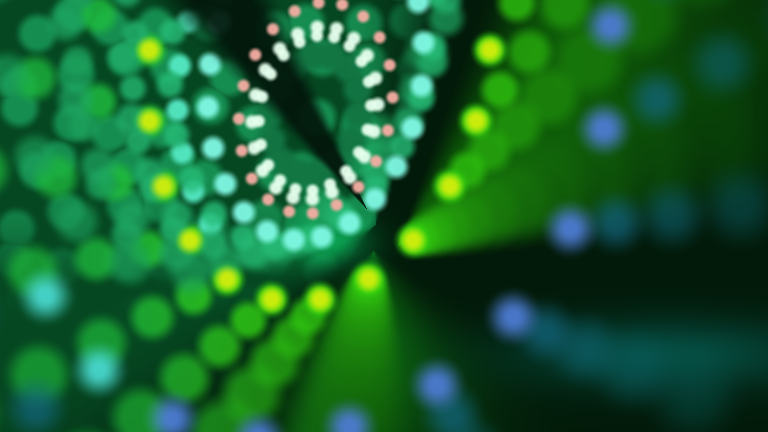
A Shadertoy shader for this background:

```glsl
const float TILT = 0.14;

// Soft filled circle, 1 inside and 0 outside.
float disc(vec2 p, vec2 center, float radius, float blur) {
    return 1.0 - smoothstep(radius * (1.0 - blur), radius * (1.0 + blur), length(p - center));
}

// Angular sector that opens from an apex.
float wedge(vec2 p, vec2 apex, float angle, float halfWidth, float blur) {
    vec2 ray = normalize(p - apex + 1e-5);
    float offset = acos(clamp(dot(ray, vec2(cos(angle), sin(angle))), -1.0, 1.0));
    return 1.0 - smoothstep(halfWidth - blur, halfWidth + blur, offset);
}

// Elliptic falloff.
float glow(vec2 p, vec2 center, vec2 size) {
    vec2 q = (p - center) / size;
    return exp(-dot(q, q));
}

vec2 hash2(vec2 cell) {
    return fract(sin(vec2(dot(cell, vec2(127.1, 311.7)), dot(cell, vec2(269.5, 183.3)))) * 4375.85);
}

// Cellular noise shaped into round spots.
float cellSpots(vec2 p, float radius) {
    float nearest = 2.0;
    for (int y = -1; y <= 1; y++)
    for (int x = -1; x <= 1; x++) {
        vec2 cell = floor(p) + vec2(x, y);
        nearest = min(nearest, length(cell + 0.2 + 0.6 * hash2(cell) - p));
    }
    return 1.0 - smoothstep(radius * 0.6, radius * 1.2, nearest);
}

vec2 ringPoint(vec2 center, vec2 size, float angle) {
    return center + size * vec2(cos(angle + TILT), -sin(angle));
}

// The vanishing point drops from the left side to the right side.
vec2 vanishingPoint(float x) {
    return vec2(0.864, mix(0.525, 0.408, smoothstep(0.579, 0.949, x)));
}

// Ring of bright beads; each drags a trail of growing discs outward.
vec3 beadRing(vec3 col, vec2 p, vec2 center, vec2 size, vec2 arc, int count, int beads,
              float radius, float blur, float fade, vec3 headColor, vec3 nearColor, vec3 farColor) {
    for (int j = beads - 1; j >= 0; j--) {
        float depth = float(j);
        float age = depth / max(float(beads - 1), 1.0);
        vec3 tint = j == 0 ? headColor : mix(nearColor, farColor, pow(age, 0.7));
        float opacity = (j == 0 ? 0.95 : 0.88) * exp(-fade * depth);
        float beadRadius = radius * pow(1.16, depth);
        for (int i = 0; i < count; i++) {
            vec2 head = ringPoint(center, size, arc.x + arc.y * float(i));
            vec2 origin = vanishingPoint(head.x);
            vec2 bead = origin + (head - origin) * pow(1.23, depth);
            col = mix(col, tint, opacity * disc(p, bead, beadRadius, blur));
        }
    }
    return col;
}

vec3 background(vec2 p) {
    vec3 col = vec3(0.008, 0.10, 0.035);
    float leftSide = wedge(p, vec2(0.87, 0.48), 2.65, 1.2, 0.3);
    col = mix(col, vec3(0.02, 0.28, 0.13), leftSide);
    float upperLeft = leftSide * smoothstep(0.25, 0.6, p.y);
    col = mix(col, vec3(0.10, 0.62, 0.36), 0.8 * upperLeft * cellSpots(p * 9.0, 0.42));
    float beam = wedge(p, vec2(0.92, 0.43), 0.76, 0.34, 0.16);
    col = mix(col, vec3(0.05, 0.35, 0.03), beam * (1.0 - 0.6 * smoothstep(1.3, 1.8, p.x)));
    float fan = wedge(p, vec2(0.865, 0.42), -1.57, 0.6, 0.5);
    col = mix(col, vec3(0.04, 0.36, 0.06), fan * glow(p, vec2(0.87, 0.22), vec2(0.34)));
    col += vec3(0.01, 0.20, 0.22) * glow(p, vec2(1.55, 0.18), vec2(0.34, 0.08));
    col += vec3(0.02, 0.35, 0.19) * glow(p, vec2(0.77, 0.44), vec2(0.09, 0.06));
    return col;
}

void mainImage(out vec4 fragColor, in vec2 fragCoord) {
    vec2 p = (fragCoord - 0.5 * iResolution.xy) / iResolution.y + vec2(0.889, 0.5);
    vec3 col = background(p);

    // Green trails of the yellow ring
    vec3 leafNear = mix(vec3(0.12, 0.76, 0.27), vec3(0.21, 0.85, 0.06), smoothstep(0.2, 0.6, p.x));
    vec3 leafFar = mix(vec3(0.10, 0.62, 0.16), vec3(0.03, 0.27, 0.03), smoothstep(0.45, 0.85, p.x));
    vec2 yellowCenter = vec2(0.740, 0.884);
    vec2 yellowSize = vec2(0.398, 0.583);
    vec2 yellowArc = vec2(-0.286, 0.2856);
    col = beadRing(col, p, yellowCenter, yellowSize, yellowArc, 13, 12,
                   0.035, 0.42, 0.06, leafNear, leafNear, leafFar);

    // Outer blue ring, cyan toward the lower left
    vec3 outerHead = mix(vec3(0.28, 0.84, 0.80), vec3(0.30, 0.48, 0.82), smoothstep(0.25, 0.4, p.x));
    col = beadRing(col, p, vec2(0.722, 0.769), vec2(0.694, 0.785), vec2(-0.22, 0.305), 10, 5,
                   0.042, 0.80, 0.20, outerHead, vec3(0.10, 0.42, 0.58), vec3(0.03, 0.36, 0.35));

    // Cyan rings with teal trails
    vec3 teal = vec3(0.17, 0.80, 0.53);
    vec3 deepTeal = vec3(0.11, 0.63, 0.36);
    col = beadRing(col, p, vec2(0.731, 0.83), vec2(0.32, 0.47), vec2(2.3, 0.22), 6, 3,
                   0.025, 0.45, 0.05, vec3(0.33, 0.91, 0.76), teal, deepTeal);
    col = beadRing(col, p, vec2(0.731, 0.826), vec2(0.25, 0.382), vec2(-0.46, 0.262), 16, 5,
                   0.025, 0.45, 0.08, vec3(0.50, 0.97, 0.89), teal, deepTeal);
    vec3 yellow = vec3(0.82, 0.93, 0.05);
    col = beadRing(col, p, yellowCenter, yellowSize, yellowArc, 13, 1,
                   0.024, 0.60, 0.0, yellow, yellow, yellow);

    // Green core of the loop, crossed by a dark gap
    vec3 coreGreen = vec3(0.07, 0.46, 0.26);
    col = beadRing(col, p, vec2(0.728, 0.735), vec2(0.105, 0.14), vec2(0.0, 0.45), 14, 1,
                   0.033, 0.40, 0.0, coreGreen, coreGreen, coreGreen);
    col = mix(col, vec3(0.008, 0.085, 0.04), 0.93 * wedge(p, vec2(0.85, 0.515), 2.17, 0.15, 0.07));

    // White dots, doubled inward into short dashes, then pink dots
    vec3 white = vec3(0.90, 1.0, 0.93);
    vec2 smallArc = vec2(-0.1, 0.314);
    col = beadRing(col, p, vec2(0.729, 0.738), vec2(0.130, 0.180), smallArc, 20, 1,
                   0.0135, 0.50, 0.0, white, white, white);
    col = beadRing(col, p, vec2(0.729, 0.738), vec2(0.146, 0.200), smallArc, 20, 1,
                   0.0150, 0.50, 0.0, white, white, white);
    vec3 pink = vec3(0.96, 0.68, 0.64);
    col = beadRing(col, p, vec2(0.731, 0.75), vec2(0.178, 0.245), smallArc, 20, 1,
                   0.0135, 0.50, 0.0, pink, pink, pink);

    fragColor = vec4(clamp(col, 0.0, 1.0), 1.0);
}
```
